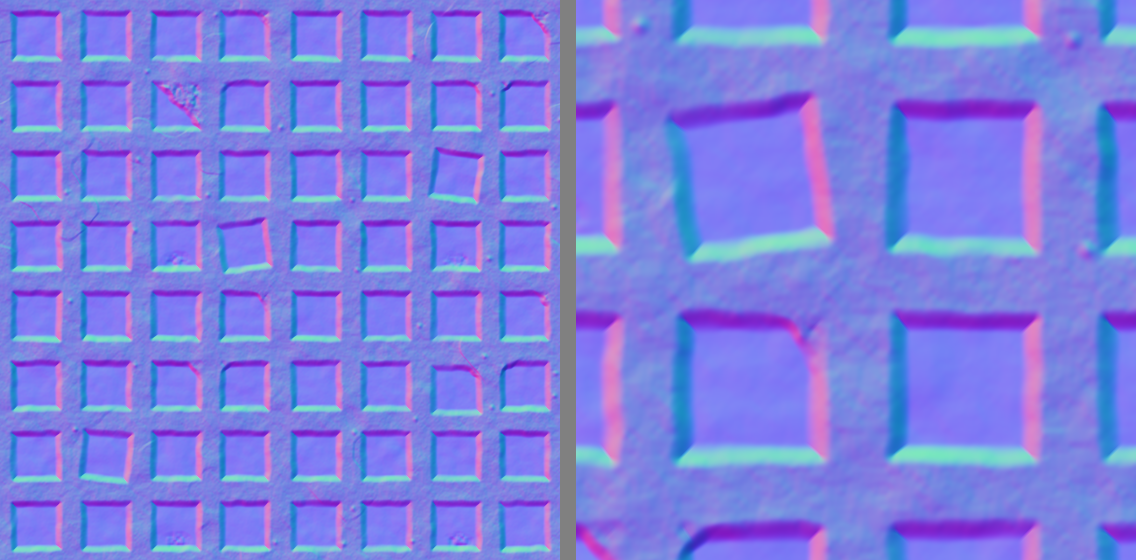
Left: the whole. Right: its middle third, enlarged.
This texture map is drawn by a Shadertoy shader. Its source:

```glsl
// Tangent-space normal map of raised square tiles in rough, weathered mortar
#define GRID 8.0          // tiles across and down
#define HALF_SIZE 0.322   // half tile width, in cells
#define BEVEL 0.068       // half width of the sloped rim
#define RELIEF 0.078      // tile height above the mortar
#define EDGE_WOBBLE 0.02
#define MORTAR_GRAIN 0.0046
#define MORTAR_SWELL 0.036
#define TILE_WAVES 0.018
#define MORTAR_BLUE 0.77  // softened z of rough mortar
#define TILE_BLUE 0.92    // softened z of smooth tiles

float hash(vec2 p) {
    uvec2 u = uvec2(p) * uvec2(1597334677u, 3812015801u);
    uint n = (u.x ^ u.y) * 1597334677u;
    n = (n ^ (n >> 15u)) * 2246822519u;
    return float((n ^ (n >> 13u)) >> 8u) / 16777216.0;
}

// Quintic ease from 0 to 1
vec2 ease(vec2 t) {
    t = clamp(t, 0.0, 1.0);
    return t * t * t * (t * (t * 6.0 - 15.0) + 10.0);
}

// Value noise that wraps over the grid; freq is a whole number per cell
float noise(vec2 p, float freq) {
    p *= freq;
    vec2 i = floor(p), f = ease(p - i);
    float period = GRID * freq;
    vec2 a = mod(i, period), b = mod(i + 1.0, period);
    return mix(mix(hash(a), hash(vec2(b.x, a.y)), f.x),
               mix(hash(vec2(a.x, b.y)), hash(b), f.x), f.y);
}

float boxDistance(vec2 p, float halfSize) {
    vec2 d = abs(p) - halfSize;
    return length(max(d, 0.0)) + min(max(d.x, d.y), 0.0);
}

// Corner cut as (side, distance from the tile centre along the diagonal)
vec2 cornerCut(vec2 id) {
    vec2 k = mod(id, 4.0);
    if (k == vec2(3, 0)) return vec2(1.0, mix(0.27, 0.36, hash(id)));
    if (id == vec2(2, 1)) return vec2(1.0, 0.04);
    if (k == vec2(2, 1)) return vec2(1.0, 0.36);
    if (k == vec2(3, 1)) return vec2(-1.0, 0.37);
    return vec2(1.0, 2.0);
}

// Most tiles sit straight; a few are loose
float tileTilt(vec2 id) {
    if (id == vec2(6, 2)) return 0.15;
    if (id == vec2(3, 3)) return -0.14;
    if (id == vec2(1, 6)) return 0.10;
    return (hash(id + 31.0) - 0.5) * 0.03;
}

// Sandy ground with swells, diagonal hairline steps and small dents
float mortarHeight(vec2 p, float grain) {
    float h = MORTAR_SWELL * noise(p, 3.0) + 0.01 * noise(p, 8.0) + MORTAR_GRAIN * grain;
    vec2 diagonal = vec2(p.x + p.y, p.y - p.x);
    float field = noise(diagonal, 1.0) + 0.12 * noise(p, 5.0) - 0.56;
    float crease = smoothstep(-0.035, 0.035, field);
    h += 0.011 * crease * smoothstep(0.4, 0.8, noise(p + 5.1, 1.0));
    vec2 crossing = mod(floor(p + 0.5), GRID);
    vec2 spot = vec2(hash(crossing + 7.0), hash(crossing + 19.0)) - 0.5;
    vec2 d = (fract(p + 0.5) - 0.5 - spot * vec2(0.24, 0.7)) / 0.035;
    return h - 0.017 * step(0.55, hash(crossing)) * exp(-dot(d, d));
}

// Returns (height, tile coverage) in cell units
vec2 surface(vec2 p) {
    vec2 cell = mod(floor(p), GRID);
    vec2 id = vec2(cell.x, GRID - 1.0 - cell.y); // rows count from the top
    vec2 q = fract(p) - vec2(0.52, 0.485);
    if (mod(id.x, 4.0) == 3.0) q.x += 0.02;
    if (id == vec2(6, 5)) q.y += 0.06;
    float angle = tileTilt(id), c = cos(angle), s = sin(angle);
    q = mat2(c, s, -s, c) * q;

    // Worn outline and broken corners
    vec2 wobble = vec2(noise(p, 7.0), noise(p + 3.3, 7.0)) - 0.5;
    float box = boxDistance(q + wobble * EDGE_WOBBLE, HALF_SIZE);
    vec2 cut = cornerCut(id);
    float chip = dot(q, vec2(cut.x, 1.0)) * 0.7071 - cut.y;
    chip += (noise(p, 9.0) - 0.5) * 0.06;
    vec2 cover = ease(0.5 - 0.5 * vec2(box / BEVEL, chip / 0.05));
    float tile = cover.x * cover.y;
    float rubble = cover.x - tile;

    // Crumbled patches on the lower rim
    if (mod(id, 4.0) == vec2(2, 3)) {
        vec2 spot = vec2(mix(-0.02, 0.14, hash(id + 5.0)), -0.22);
        rubble += 0.7 * smoothstep(0.24, 0.05, length((q - spot) * vec2(0.9, 1.4)));
    }

    // Tile tops carry shallow waves and a trace of grain
    float grain = noise(p, 16.0) + 0.5 * noise(p + 1.7, 30.0);
    float top = RELIEF + 0.014 + TILE_WAVES * noise(p + 4.2, 4.0);
    top += 0.005 * noise(p, 9.0) + 0.0012 * grain;

    float height = mix(mortarHeight(p, grain), top, tile);
    float rough = noise(p, 11.0) + 0.5 * noise(p + 2.3, 20.0) - 0.75;
    height += rubble * (0.02 + 0.035 * rough);
    return vec2(height, tile);
}

void mainImage(out vec4 fragColor, in vec2 fragCoord) {
    vec2 p = fragCoord / iResolution.xy * GRID;
    vec2 e = vec2(0.012, 0.0);
    float dx = surface(p + e.xy).x - surface(p - e.xy).x;
    float dy = surface(p + e.yx).x - surface(p - e.yx).x;

    // Green points down the canvas
    vec3 normal = normalize(vec3(-dx, dy, 2.0 * e.x));
    float tile = surface(p).y;
    normal.z *= mix(MORTAR_BLUE, TILE_BLUE, tile);
    vec3 color = 0.5 + 0.5 * normal;
    color.rg += mix(vec2(-0.015, 0.01), vec2(0.0, -0.015), tile);
    fragColor = vec4(clamp(color, 0.0, 1.0), 1.0);
}
```
